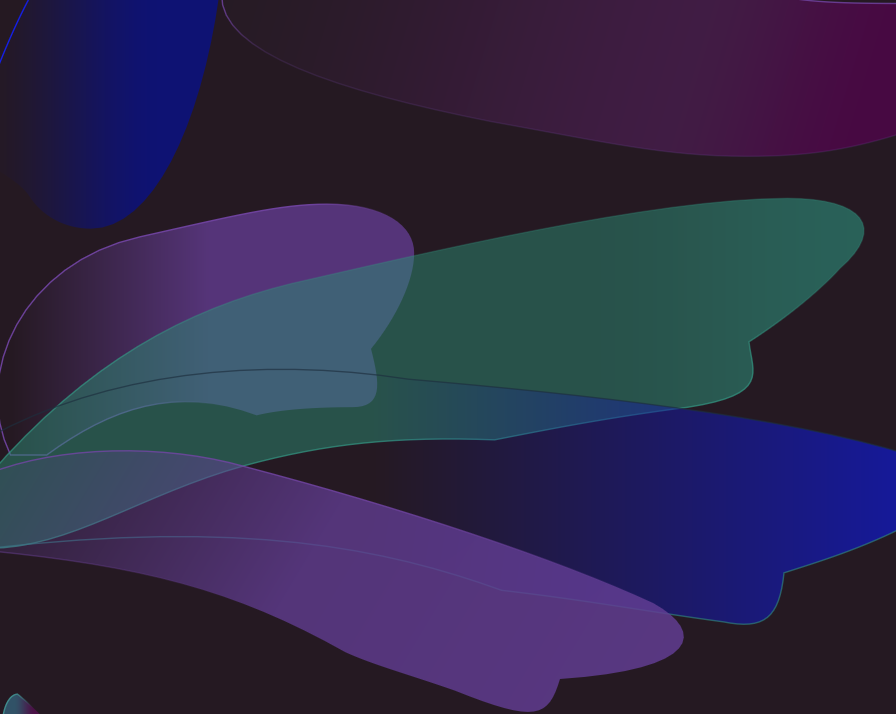
Give the GLSL for this background, as a Shadertoy shader.

```glsl
vec2 uv, pen, origin;
float nearest, side, pixel;
vec3 canvas;

// Path building: squared distance and even-odd side
void moveTo(float x, float y) {
    pen = origin = vec2(x, y);
    nearest = 1e4;
    side = 1.0;
}

void lineTo(vec2 end) {
    vec2 edge = end - pen, w = uv - pen;
    vec2 gap = w - edge * clamp(dot(w, edge) / max(dot(edge, edge), 1e-8), 0.0, 1.0);
    nearest = min(nearest, dot(gap, gap));
    if ((pen.y > uv.y) != (end.y > uv.y) && w.x < edge.x * w.y / edge.y) side = -side;
    pen = end;
}

void curveTo(float ax, float ay, float bx, float by, float cx, float cy) {
    vec2 start = pen, a = vec2(ax, ay), b = vec2(bx, by), c = vec2(cx, cy);
    for (int i = 1; i <= 16; i++) {
        float t = float(i) / 16.0, s = 1.0 - t;
        lineTo(s * s * s * start + 3.0 * s * t * (s * a + t * b) + t * t * t * c);
    }
}

// Close the path, then lay down its fill and its outline
void paint(vec4 fill, vec4 stroke) {
    lineTo(origin);
    float d = side * sqrt(nearest);
    canvas = mix(canvas, fill.rgb, fill.a * clamp(0.5 - d / pixel, 0.0, 1.0));
    canvas = mix(canvas, stroke.rgb, stroke.a * clamp(0.5 + (0.006 - abs(d)) / pixel, 0.0, 1.0));
}

void mainImage(out vec4 fragColor, in vec2 fragCoord) {
    // Canvas is 7.68 by 6.12 units, measured down from the top
    pixel = 6.12 / iResolution.y;
    uv = vec2(fragCoord.x, iResolution.y - fragCoord.y) * pixel;
    canvas = vec3(0.145, 0.098, 0.133);
    vec3 violet = vec3(0.45, 0.27, 0.65);

    // Blue petal, upper left
    moveTo(0.27, -0.05);
    curveTo(0.16, 0.15, 0.05, 0.4, -0.05, 0.66);
    lineTo(vec2(-0.05, 1.44));
    curveTo(0.08, 1.52, 0.2, 1.6, 0.25, 1.68);
    curveTo(0.36, 1.85, 0.55, 1.96, 0.78, 1.96);
    curveTo(1.3, 1.96, 1.72, 1.1, 1.88, -0.05);
    paint(vec4(0.055, 0.07, 0.45, smoothstep(-0.2, 1.4, uv.x)),
          vec4(0.08, 0.12, 0.9, smoothstep(0.5, 0.2, uv.x) * smoothstep(1.0, 0.6, uv.y)));

    // Plum petal, upper right
    moveTo(1.9, -0.05);
    curveTo(1.88, 0.45, 2.9, 0.78, 4.2, 1.04);
    curveTo(5.2, 1.22, 5.7, 1.34, 6.4, 1.34);
    curveTo(6.95, 1.34, 7.3, 1.28, 7.8, 1.12);
    lineTo(vec2(7.8, 0.03));
    curveTo(7.2, 0.03, 6.9, 0.02, 6.6, -0.05);
    float along = uv.x + 0.3 * uv.y;
    vec3 plum = mix(vec3(0.148, 0.105, 0.14), vec3(0.255, 0.11, 0.27), smoothstep(1.5, 6.6, along));
    plum = mix(plum, vec3(0.28, 0.035, 0.26), smoothstep(6.0, 7.8, along));
    paint(vec4(plum, 1.0), vec4(violet, 0.2 + 0.6 * smoothstep(0.5, 0.0, uv.y)));

    // Violet petal, left
    moveTo(0.09, 3.9);
    curveTo(-0.25, 3.2, 0.2, 2.25, 1.2, 2.03);
    curveTo(2.0, 1.85, 2.4, 1.75, 2.8, 1.75);
    curveTo(3.3, 1.75, 3.55, 1.93, 3.55, 2.17);
    curveTo(3.55, 2.4, 3.4, 2.72, 3.18, 2.99);
    curveTo(3.26, 3.3, 3.28, 3.49, 3.02, 3.49);
    curveTo(2.7, 3.49, 2.4, 3.51, 2.2, 3.56);
    curveTo(1.5, 3.3, 0.95, 3.5, 0.4, 3.9);
    paint(vec4(0.335, 0.205, 0.475, clamp((uv.x - 0.1) / 1.7, 0.0, 1.0)),
          vec4(violet, 0.9 * smoothstep(3.5, 2.6, uv.x + max(uv.y - 2.0, 0.0))));

    // Green petal
    moveTo(-0.1, 4.08);
    curveTo(0.75, 3.1, 1.6, 2.65, 2.5, 2.43);
    curveTo(3.6, 2.18, 5.6, 1.7, 6.75, 1.7);
    curveTo(7.4, 1.7, 7.6, 1.95, 7.2, 2.3);
    curveTo(7.0, 2.52, 6.7, 2.75, 6.42, 2.93);
    curveTo(6.45, 3.2, 6.6, 3.38, 5.9, 3.49);
    curveTo(5.2, 3.58, 4.7, 3.68, 4.24, 3.77);
    curveTo(3.4, 3.74, 2.8, 3.8, 2.1, 3.99);
    curveTo(1.2, 4.24, 0.6, 4.7, -0.1, 4.7);
    vec3 green = mix(vec3(0.17, 0.545, 0.45), vec3(0.18, 0.66, 0.56), smoothstep(5.0, 7.4, uv.x));
    paint(vec4(green, 0.5), vec4(0.2, 0.6, 0.52, mix(0.25, 0.7, smoothstep(2.4, 3.2, uv.y))));

    // Blue petal, right, fading in from the left
    moveTo(-0.1, 3.75);
    curveTo(0.9, 3.2, 2.2, 3.05, 3.5, 3.25);
    curveTo(5.0, 3.38, 6.7, 3.56, 7.8, 3.9);
    lineTo(vec2(7.8, 4.49));
    curveTo(7.4, 4.7, 7.0, 4.82, 6.72, 4.91);
    curveTo(6.68, 5.3, 6.55, 5.4, 6.2, 5.33);
    curveTo(5.6, 5.25, 5.0, 5.14, 4.3, 5.06);
    curveTo(3.3, 4.7, 2.1, 4.45, -0.1, 4.7);
    vec3 rim = mix(vec3(0.11, 0.18, 0.24), vec3(0.18, 0.52, 0.5), smoothstep(4.0, 4.5, uv.y));
    paint(vec4(0.08, 0.1, 0.63, 0.92 * clamp((uv.x - 3.2) / 4.4, 0.0, 1.0)), vec4(rim, 0.65));

    // Violet petal, bottom
    moveTo(-0.1, 4.06);
    curveTo(0.5, 3.82, 1.4, 3.8, 2.1, 4.0);
    curveTo(3.4, 4.34, 4.8, 4.8, 5.6, 5.17);
    curveTo(6.05, 5.42, 6.0, 5.74, 4.8, 5.82);
    curveTo(4.7, 6.15, 4.6, 6.2, 3.9, 5.92);
    curveTo(3.5, 5.78, 3.2, 5.7, 2.96, 5.59);
    curveTo(2.0, 5.05, 1.2, 4.85, -0.1, 4.72);
    along = uv.x + 0.6 * (uv.y - 4.0);
    float veil = clamp(0.14 + 0.2 * along, 0.0, 0.76) + 0.02 * max(along - 3.1, 0.0);
    paint(vec4(0.385, 0.24, 0.58, veil), vec4(violet, 0.8 * smoothstep(5.3, 4.2, uv.y)));

    // Small tip, lower left corner
    moveTo(0.02, 6.2);
    curveTo(0.03, 6.02, 0.1, 5.95, 0.15, 5.95);
    curveTo(0.24, 6.02, 0.32, 6.1, 0.42, 6.2);
    paint(vec4(mix(vec3(0.2, 0.36, 0.45), vec3(0.32, 0.06, 0.3), smoothstep(0.12, 0.3, uv.x)), 0.85),
          vec4(0.25, 0.55, 0.55, smoothstep(0.3, 0.1, uv.x)));

    fragColor = vec4(canvas, 1.0);
}
```
